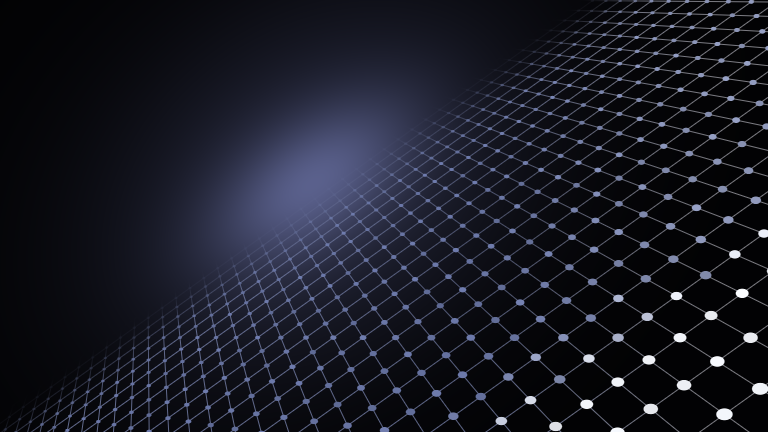
Write a Shadertoy shader that draws this background.

```glsl
// Plane geometry, in units of the canvas height
const vec2 ALONG = vec2(0.814, 0.581);    // direction of the far edge
const vec2 ACROSS = vec2(0.581, -0.814);  // direction towards the viewer
const float ALONG_SHIFT = -0.859;
const float DEPTH_SHIFT = 0.6235;
const float EDGE_DEPTH = 0.597;
const vec2 CELL = vec2(0.065, 0.04795);
const vec2 PHASE = vec2(0.21, 0.33);

// Wires and nodes
const float WIRE_HALF_WIDTH = 0.00105;
const float NODE_RADIUS = 0.0073;
const float NODE_GROWTH = 1.75;
const vec2 NODE_SQUASH = vec2(0.84, 1.16);

// Light
const vec2 GLOW_CENTER = vec2(0.725, 0.575);
const vec2 CORE_SIZE = vec2(0.27, 0.14);
const vec2 HALO_SIZE = vec2(0.52, 0.38);

const vec3 NIGHT = vec3(0.008, 0.008, 0.014);
const vec3 CORE_COLOR = vec3(0.21, 0.225, 0.32);
const vec3 HALO_COLOR = vec3(0.135, 0.145, 0.215);
const vec3 WIRE_BLUE = vec3(0.46, 0.50, 0.66);
const vec3 WIRE_PALE = vec3(0.60, 0.60, 0.63);
const vec3 NODE_BLUE = vec3(0.42, 0.47, 0.66);
const vec3 NODE_WHITE = vec3(0.95, 0.96, 0.98);

float hash(vec2 cell) {
    return fract(sin(dot(cell, vec2(127.1, 311.7))) * 43758.5);
}

// Screen point to (position along the edge, depth)
vec2 toPlane(vec2 p) {
    return vec2(dot(p, ALONG) + ALONG_SHIFT, dot(p, ACROSS) + DEPTH_SHIFT);
}

float gaussian(vec2 q) {
    return exp(-dot(q, q));
}

// Antialiased coverage of a thin line
float wire(float dist, float pixel) {
    float thinness = min(1.0, 2.0 * WIRE_HALF_WIDTH / pixel);
    float halfWidth = max(WIRE_HALF_WIDTH, 0.5 * pixel);
    return thinness * clamp((halfWidth - dist) / pixel + 0.5, 0.0, 1.0);
}

vec3 background(vec2 p) {
    vec2 offset = p - GLOW_CENTER;
    vec2 q = vec2(dot(offset, ALONG), dot(offset, ACROSS));
    return NIGHT + CORE_COLOR * gaussian(q / CORE_SIZE)
                 + HALO_COLOR * gaussian(q / HALO_SIZE);
}

void mainImage(out vec4 fragColor, in vec2 fragCoord) {
    vec2 p = fragCoord / iResolution.y;
    float pixel = 1.0 / iResolution.y;
    vec3 color = background(p);

    // Perspective grid coordinates
    vec2 plane = toPlane(p);
    float depth = max(plane.y, 0.4);
    vec2 grid = vec2(plane.x / depth, 1.0 / depth) / CELL - PHASE;
    vec2 cell = round(grid);

    // Screen distance to the nearest wires
    vec2 slope = vec2(length(vec2(1.0, plane.x / depth)) / depth,
                      1.0 / (depth * depth)) / CELL;
    vec2 dist = abs(grid - cell) / slope;
    float wires = max(wire(dist.x, pixel), wire(dist.y, pixel));

    // Nearest node, projected back to the screen
    vec2 node = (cell + PHASE) * CELL;
    float nodeDepth = 1.0 / node.y;
    vec2 delta = plane - vec2(node.x * nodeDepth, nodeDepth);
    vec2 away = delta.x * ALONG + delta.y * ACROSS;
    float radius = NODE_RADIUS * pow(nodeDepth, NODE_GROWTH);
    float nodes = clamp((radius - length(away * NODE_SQUASH)) / pixel + 0.5, 0.0, 1.0);

    // Tints and fade at the far edge
    float fade = smoothstep(EDGE_DEPTH - 0.01, EDGE_DEPTH + 0.11, plane.y);
    float rightSide = smoothstep(1.05, 1.7, p.x);
    float glint = hash(cell);
    float white = smoothstep(1.17, 1.36, nodeDepth + 0.12 * (glint - 0.5));
    white = max(white, 0.3 * rightSide);
    vec3 wireColor = mix(WIRE_BLUE, WIRE_PALE, rightSide);
    vec3 nodeColor = mix(NODE_BLUE, NODE_WHITE, white) * (0.88 + 0.16 * glint);

    float dim = 1.0 - 0.25 * gaussian((p - vec2(1.15, 0.5)) / 0.35);
    color = mix(color, wireColor * dim, wires * fade * 0.9);
    color = mix(color, nodeColor, nodes * fade);
    fragColor = vec4(color, 1.0);
}
```
